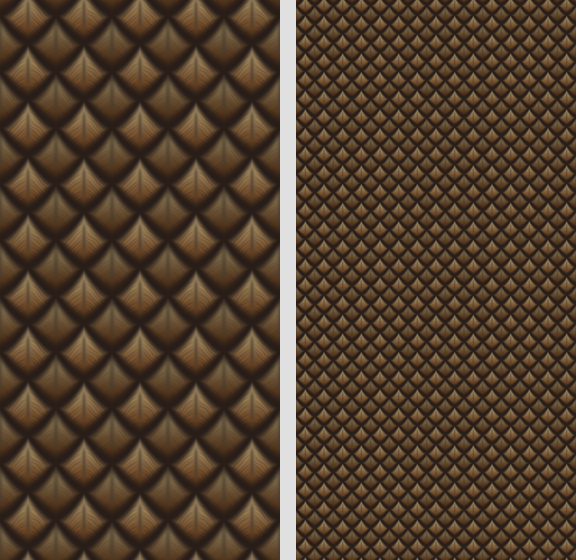
Left: one tile. Right: repeated 3 by 3.
Write a Shadertoy shader that draws this pattern.

```glsl
// Rows of pointed, feathered scales packed in an ogee lattice, lighter and duller
// rows alternating. Two half-offset square grids each own one set of scales; a
// curved edge function picks the owner and gives the depth for the soft gaps.
#define COUNT vec2(5.0, 10.0)          // scales of one kind across and down
#define CENTER vec2(0.5, 0.74)         // middle of the first light scale, in cells
#define ROUNDNESS 0.55                 // 0 = diamond, 1 = deep ogee
#define GAP_SOFTNESS 0.175
#define BARBS 13.0                     // fine lines per scale height
#define GAP_COLOR vec3(0.155, 0.115, 0.095)
#define LOW_COLOR vec3(0.355, 0.215, 0.105)
#define HIGH_COLOR vec3(0.645, 0.565, 0.405)
#define VEIN_COLOR vec3(0.27, 0.225, 0.18)

const float TAU = 6.2831853;

float hash(vec2 p) {
    return fract(sin(dot(p, vec2(41.3, 289.1))) * 917.3);
}

// Height of the lower edge above the bottom point
float edgeCurve(float x) {
    return mix(x, 2.0 * x * x, ROUNDNESS);
}

// Approximate depth inside a scale, negative outside
float scaleDepth(vec2 q) {
    float x = abs(q.x);
    float lower = q.y + 0.5 - edgeCurve(x);
    float upper = edgeCurve(0.5 - x) - q.y;
    return 0.7 * min(lower, upper);
}

// Drooping barbs, bent by layered sines
float barbs(vec2 q, float seed) {
    float x = abs(q.x);
    float s = q.y + 0.5 * x + 1.3 * x * x;
    s += 0.012 * sin(q.x * 19.0 + seed * TAU) + 0.010 * sin(q.y * 23.0 - q.x * 11.0 + seed * 9.0);
    float fine = sin(s * BARBS * TAU);
    float broad = sin(s * BARBS * 0.43 * TAU + seed * TAU + q.x * 5.0);
    return (0.6 * fine + 0.4 * broad) * smoothstep(0.01, 0.12, x);
}

vec3 scaleColor(vec2 q, float depth, float light, float seed) {
    // Pale tip fading to a reddish base
    vec3 col = mix(LOW_COLOR, HIGH_COLOR, smoothstep(-0.42, 0.46, q.y));
    col *= mix(0.84, 1.03, light) * (0.98 + 0.04 * seed);
    col *= 1.0 + mix(0.05, 0.10, light) * barbs(q, seed);

    // Grey central vein, with a pale ridge at the tip of light scales
    float width = mix(0.045, 0.034, light);
    float vein = exp(-q.x * q.x / (width * width));
    float span = smoothstep(-0.38, -0.1, q.y) * (1.0 - smoothstep(0.16, 0.4, q.y) * light);
    col = mix(col, VEIN_COLOR, 0.55 * vein * span);
    col += 0.07 * light * vein * smoothstep(0.15, 0.35, q.y);

    // Soft dark gap around the scale
    return mix(GAP_COLOR, col, smoothstep(0.012, GAP_SOFTNESS, depth));
}

void mainImage(out vec4 fragColor, in vec2 fragCoord) {
    vec2 p = fragCoord / iResolution.xy * COUNT - CENTER + 0.5;

    // Choose the grid whose scale covers this point
    vec2 q = fract(p) - 0.5;
    float depth = scaleDepth(q);
    float light = step(0.0, depth);
    if (depth < 0.0) {
        p += 0.5;
        q = fract(p) - 0.5;
        depth = scaleDepth(q);
    }

    // Wrapped cell number keeps the variation seamless
    vec2 id = mod(floor(p), COUNT);
    float seed = hash(id + light * 17.0);
    fragColor = vec4(scaleColor(q, depth, light, seed), 1.0);
}
```
